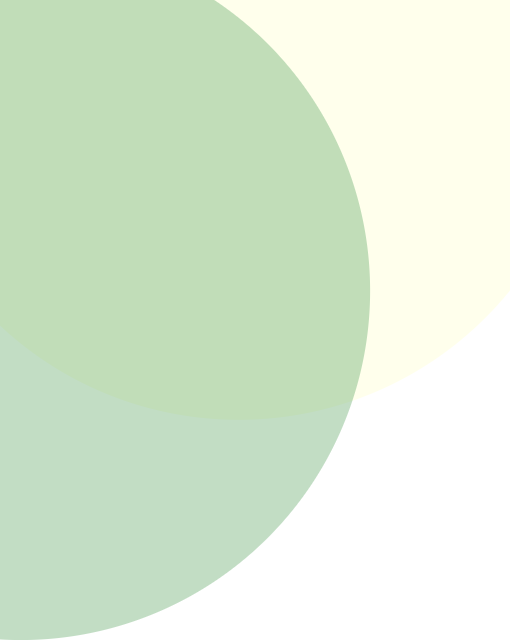
Reproduce this background procedurally as a Shadertoy shader.

```glsl
// Colours
const vec3 PAPER = vec3(1.0);
const vec3 CREAM = vec3(1.0, 1.0, 0.925);
const vec3 MINT = vec3(0.76, 0.867, 0.77);
const vec3 LEAF = vec3(0.755, 0.867, 0.722);

// Discs, in units of the canvas height
const float RADIUS = 0.5457;
const vec2 CREAM_CENTER = vec2(0.3729, 0.8897);
const vec2 GREEN_CENTER = vec2(0.0326, 0.5456);

// Antialiased coverage of a disc
float disc(vec2 p, vec2 center, float pixel) {
    float dist = length(p - center) - RADIUS;
    return clamp(0.5 - dist / pixel, 0.0, 1.0);
}

void mainImage(out vec4 fragColor, in vec2 fragCoord) {
    float pixel = 1.0 / iResolution.y;
    vec2 p = fragCoord * pixel;

    float cream = disc(p, CREAM_CENTER, pixel);
    float green = disc(p, GREEN_CENTER, pixel);

    // Translucent green disc over the cream disc
    vec3 below = mix(PAPER, CREAM, cream);
    vec3 above = mix(MINT, LEAF, cream);
    fragColor = vec4(mix(below, above, green), 1.0);
}
```
